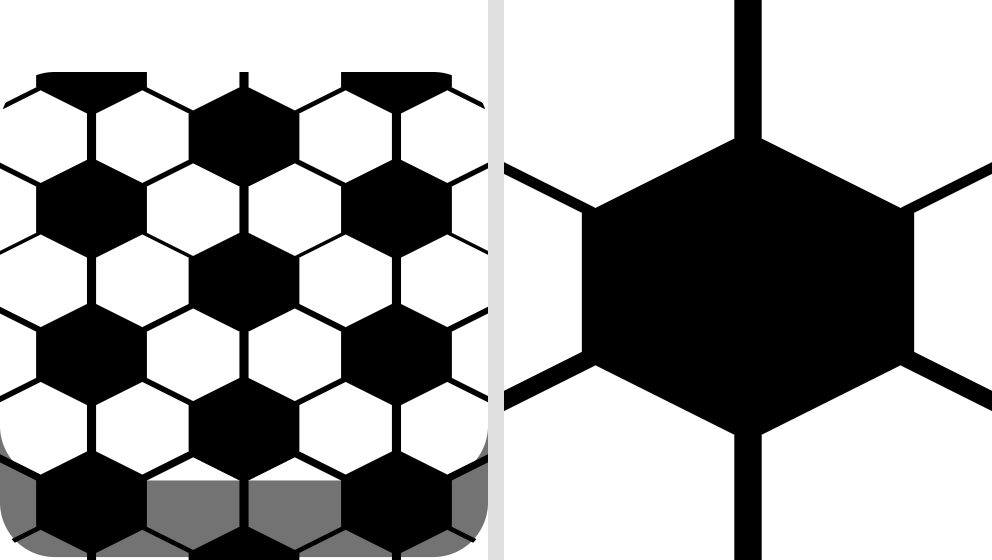
Left: the whole. Right: its middle third, enlarged.
A WebGL 2 fragment shader for this pattern:

```glsl
#version 300 es
precision highp float;
// Black and white hexagon patchwork on a rounded tile with a flat grey lower rim.

uniform vec2 u_resolution;
out vec4 fragColor;

const vec3 WHITE = vec3(1.0);
const vec3 BLACK = vec3(0.0);
const vec3 RIM_GREY = vec3(0.45);

// Lengths are fractions of the canvas width.
const float COLUMN_PITCH = 0.2083;
const float ROW_PITCH = 0.1501;
const float FIRST_ROW_Y = 0.8692;
const vec2 PATCH_HALF = vec2(0.0948, 0.0949);
const float CORNER_RADIUS = 0.112;
const float RIM_DROP = 0.157;

float fill(float dist, float pixel) {
  return clamp(0.5 - dist / pixel, 0.0, 1.0);
}

float roundedBox(vec2 p, vec2 low, vec2 high, float radius) {
  vec2 q = abs(p - 0.5 * (low + high)) - 0.5 * (high - low) + radius;
  return length(max(q, 0.0)) + min(max(q.x, q.y), 0.0) - radius;
}

// Upright hexagon whose sloping sides fall one unit in two.
float hexagon(vec2 p, vec2 halfSize) {
  p = abs(p);
  float slope = (p.y + 0.5 * p.x - halfSize.y) * 0.8944;
  return max(p.x - halfSize.x, slope);
}

// Slightly uneven row heights make some seams thinner than others.
float rowCentre(float row) {
  float drift = 0.0028 * cos(1.0472 * row + 0.42) - 0.0009 * cos(3.14159 * row);
  return FIRST_ROW_Y - row * ROW_PITCH - drift;
}

// Distance to the nearest pale patch; every third cell in a row stays dark.
float palePatches(vec2 p) {
  float nearest = 1.0;
  for (int i = -1; i <= 6; i++) {
    float row = float(i);
    float x = p.x - 0.5 + 1.5 * COLUMN_PITCH * mod(row, 2.0);
    float column = floor(x / COLUMN_PITCH + 0.5);
    if (mod(column, 3.0) < 0.5) continue;
    vec2 local = vec2(x - column * COLUMN_PITCH, p.y - rowCentre(row));
    nearest = min(nearest, hexagon(local, PATCH_HALF));
  }
  return nearest;
}

void main() {
  float pixel = 1.0 / u_resolution.x;
  vec2 p = gl_FragCoord.xy * pixel;

  // The rim is the tile face repeated lower down, behind it.
  vec2 faceLow = vec2(0.0, 0.163);
  vec2 faceHigh = vec2(1.0);
  vec2 drop = vec2(0.0, RIM_DROP);
  float face = roundedBox(p, faceLow, faceHigh, CORNER_RADIUS);
  float rim = roundedBox(p + drop, faceLow, faceHigh, CORNER_RADIUS);
  vec3 color = mix(WHITE, RIM_GREY, fill(rim, pixel));
  color = mix(color, WHITE, fill(face, pixel));

  // Dark cells and seams cover everything between the pale patches.
  float tile = roundedBox(p, vec2(0.0), vec2(1.0), CORNER_RADIUS);
  float ink = fill(tile, pixel) * (1.0 - fill(palePatches(p), pixel));
  fragColor = vec4(mix(color, BLACK, ink), 1.0);
}
```
